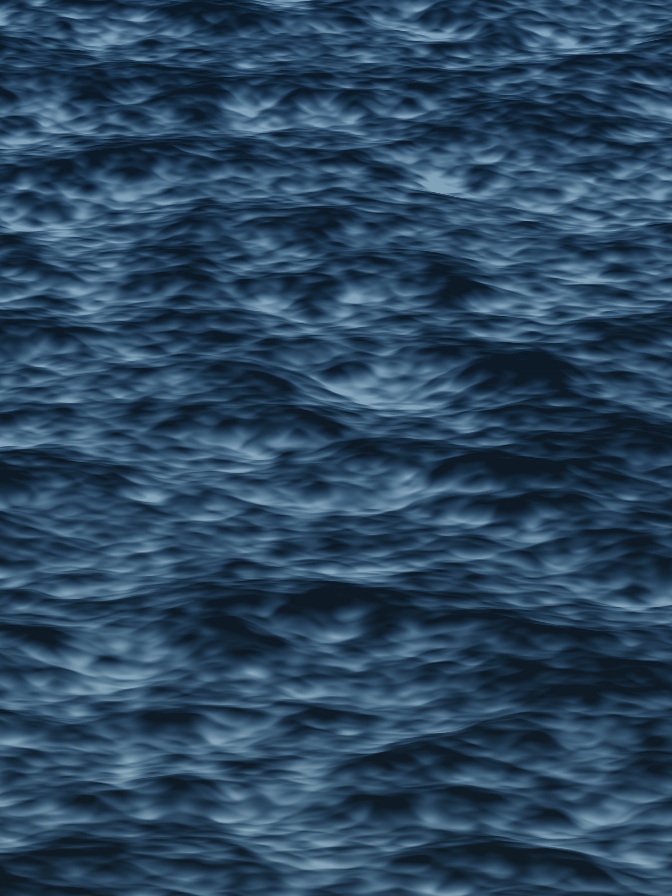
Give the GLSL for this texture, as a Shadertoy shader.

```glsl
const int OCTAVES = 5;
const float UNIT_SPREAD = 4.7;  // scales gradient noise to a deviation of one

float hash(vec2 p) {
    vec3 q = fract(p.xyx * 0.1031);
    q += dot(q, q.yzx + 33.33);
    return fract((q.x + q.y) * q.z);
}

float cornerSlope(vec2 cell, vec2 offset) {
    float angle = 6.28318 * hash(cell);
    return dot(vec2(cos(angle), sin(angle)), offset);
}

float gradientNoise(vec2 p) {
    vec2 cell = floor(p);
    vec2 f = p - cell;
    vec2 w = f * f * f * (f * (f * 6.0 - 15.0) + 10.0);
    vec2 e = vec2(1.0, 0.0);
    float low = mix(cornerSlope(cell, f), cornerSlope(cell + e, f - e), w.x);
    float high = mix(cornerSlope(cell + e.yx, f - e.yx),
                     cornerSlope(cell + 1.0, f - 1.0), w.x);
    return mix(low, high, w.y);
}

// Noise leaning upward: dark faces get a crisp crest and a soft foot
float steepWave(vec2 p, float tilt, float lean) {
    p.y += tilt * p.x;
    return gradientNoise(p + vec2(0.0, lean * gradientNoise(p)));
}

// Two slanted wave trains crossing each other
float crossedWaves(vec2 p, float lean) {
    float rising = steepWave(p, -0.35, lean);
    float falling = steepWave(p + 57.3, 0.55, lean);
    return 0.707 * UNIT_SPREAD * (rising + falling);
}

// Smaller waves ride on the larger ones and calm down on dark faces
float waterTone(vec2 p) {
    float amplitudes[OCTAVES] = float[](0.42, 0.40, 0.48, 0.50, 0.42);
    vec2 frequency = vec2(1.7, 9.0);
    float tone = 0.0;
    for (int i = 0; i < OCTAVES; i++) {
        float wave = crossedWaves(p * frequency + 19.7 * float(i + 1), 0.6);
        float detail = clamp(1.0 + 0.3 * tone, 0.55, 1.4);
        tone += amplitudes[i] * detail * wave;
        p.y += 0.08 * wave / frequency.y;
        frequency *= vec2(2.02, 1.9);
    }
    return tone;
}

vec3 waterColor(float level) {
    vec3 shades[6] = vec3[](
        vec3(0.05, 0.10, 0.15), vec3(0.08, 0.17, 0.25),
        vec3(0.14, 0.25, 0.36), vec3(0.21, 0.34, 0.45),
        vec3(0.29, 0.43, 0.54), vec3(0.39, 0.52, 0.62));
    vec3 color = shades[0];
    for (int i = 1; i < 6; i++) {
        color = mix(color, shades[i], clamp(level - float(i - 1), 0.0, 1.0));
    }
    vec3 glint = vec3(0.08, 0.08, 0.07);
    return color + glint * clamp(level - 5.0, 0.0, 1.5);
}

// Waves shrink towards the far water at the top
vec2 seaPlane(vec2 uv, float recession) {
    float nearness = 1.0 - recession * uv.y;
    return vec2(uv.x / nearness, -log(nearness) / recession);
}

void mainImage(out vec4 fragColor, in vec2 fragCoord) {
    vec2 uv = fragCoord / iResolution.y;
    uv.x -= 0.5 * iResolution.x / iResolution.y;

    float tone = waterTone(seaPlane(uv, 0.45));
    vec3 color = waterColor(2.2 + 1.55 * tone);

    // Far water is slightly bluer
    color += vec3(-0.012, 0.0, 0.018) * (uv.y - 0.5);
    fragColor = vec4(color, 1.0);
}
```
